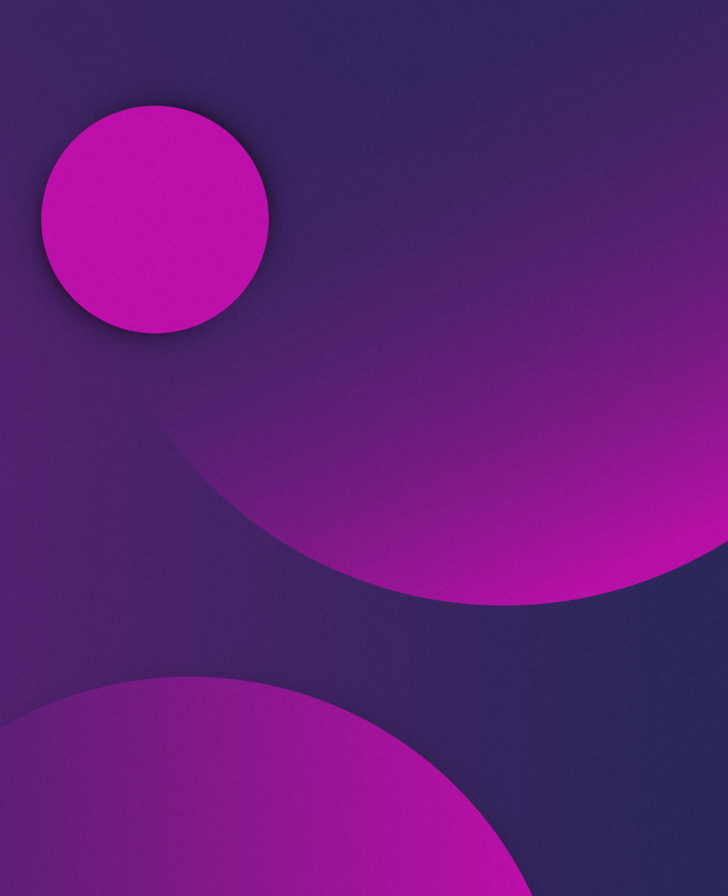
Write a WebGL 2 fragment shader that draws this background.

```glsl
#version 300 es
precision highp float;
// Navy to magenta gradient backdrop with a small disk and two large glowing circles.

uniform vec2 u_resolution;
out vec4 fragColor;

// Colours: every tone lies on the ramp from NAVY to MAGENTA.
const vec3 NAVY = vec3(0.160, 0.155, 0.345);
const vec3 MAGENTA = vec3(0.760, 0.055, 0.675);

// Circles as centre x, centre y, radius, in units of canvas height.
const vec3 DISK = vec3(0.173, 0.755, 0.127);
const vec3 UPPER = vec3(0.5625, 0.7917, 0.4675);
const vec3 LOWER = vec3(0.2122, -0.1758, 0.4206);

const float DISK_TONE = 0.97;
const float LEFT_GLOW = 0.27;       // backdrop tone at the left edge
const float LEFT_FALLOFF = 0.345;   // loss of tone per unit to the right
const float UPPER_SLANT = 0.45;     // sideways lean of the upper gradient
const float UPPER_START = 0.195;
const float UPPER_SPAN = 0.755;
const float BLEND = 0.05;           // softness where the upper circle fades out
const float SHADOW_WIDTH = 0.012;
const float DISK_SHADOW = 0.42;
const float LOWER_SHADOW = 0.10;
const float GRAIN = 0.016;
const float GRAIN_CELLS = 512.0;

float circleDistance(vec2 p, vec3 circle) {
    return length(p - circle.xy) - circle.z;
}

float coverage(float d, float pixel) {
    return 1.0 - smoothstep(-pixel, pixel, d);
}

float softMax(float a, float b, float k) {
    float h = max(k - abs(a - b), 0.0) / k;
    return max(a, b) + 0.25 * h * h * k;
}

float hash(vec2 cell) {
    vec3 q = fract(cell.xyx * 0.1031);
    q += dot(q, q.yzx + 33.33);
    return fract((q.x + q.y) * q.z);
}

// Violet light from the left, weaker toward the top.
float backdropTone(vec2 p) {
    float lift = 1.0 - 0.5 * smoothstep(0.55, 1.0, p.y);
    return max(LEFT_GLOW - LEFT_FALLOFF * p.x, 0.01) * lift;
}

// Quadratic glow rising toward the lower right.
float upperTone(vec2 p) {
    float along = UPPER_SLANT * p.x + 1.0 - p.y;
    float g = clamp((along - UPPER_START) / UPPER_SPAN, 0.0, 1.0);
    return 0.06 + 0.87 * g * g;
}

float lowerTone(vec2 p) {
    return min(0.34 + 1.06 * p.x, 0.95);
}

// Thin soft shadow, deepest along the rising diagonal.
float shadow(vec2 p, vec3 circle, float strength) {
    float d = max(circleDistance(p, circle), 0.0);
    vec2 normal = normalize(p - circle.xy + 1e-5);
    float facing = mix(0.25, 1.0, abs(dot(normal, vec2(0.7071))));
    return 1.0 - strength * facing * exp(-d / SHADOW_WIDTH);
}

void main() {
    vec2 p = gl_FragCoord.xy / u_resolution.y;
    float pixel = 0.8 / u_resolution.y;

    // Backdrop and the circle that melts into it.
    float base = backdropTone(p);
    float glow = softMax(base, upperTone(p), BLEND);
    float tone = mix(base, glow, coverage(circleDistance(p, UPPER), pixel));
    vec3 color = mix(NAVY, MAGENTA, tone);

    // Lower circle.
    color *= shadow(p, LOWER, LOWER_SHADOW);
    vec3 lowerColor = mix(NAVY, MAGENTA, lowerTone(p));
    color = mix(color, lowerColor, coverage(circleDistance(p, LOWER), pixel));

    // Small disk and its shadow.
    color *= shadow(p, DISK, DISK_SHADOW);
    vec3 diskColor = mix(NAVY, MAGENTA, DISK_TONE);
    color = mix(color, diskColor, coverage(circleDistance(p, DISK), pixel));

    // Fine grain.
    color += GRAIN * (hash(floor(p * GRAIN_CELLS)) - 0.5);
    fragColor = vec4(color, 1.0);
}
```
